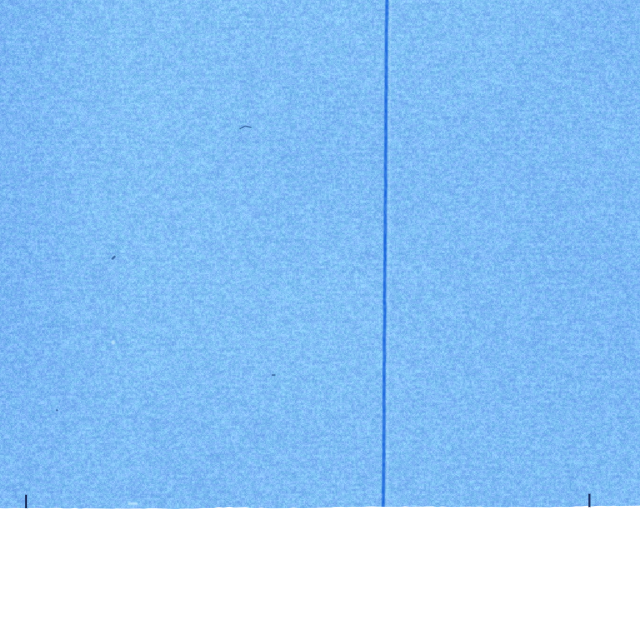
Give the GLSL for this texture, as a Shadertoy shader.

```glsl
// Draws a grainy pale blue woven sheet with one dark vertical line above a white margin.
const vec3 SHEET = vec3(0.503, 0.744, 0.962);
const vec3 SHEET_SHADE = vec3(0.455, 0.69, 0.95);
const vec3 LINE_BLUE = vec3(0.10, 0.40, 0.86);
const vec3 INK = vec3(0.07, 0.13, 0.32);
const vec3 FLECK_DARK = vec3(0.16, 0.34, 0.58);
const vec3 FLECK_LIGHT = vec3(0.76, 0.92, 1.0);
const vec3 GRAIN_TINT = vec3(1.0, 0.95, 0.55);
const float EDGE_Y = 0.2065;
const float LINE_BOTTOM_X = 0.5975;
const float LINE_TOP_X = 0.6042;
const float LINE_HALF_WIDTH = 0.0024;
const float TICK_HALF_WIDTH = 0.0016;
const float GRAIN_CELLS = 512.0;
const float WEAVE_ROWS = 105.0;

float hash(vec2 p) {
    vec3 q = fract(vec3(p.xyx) * 0.1031);
    q += dot(q, q.yzx + 33.33);
    return fract((q.x + q.y) * q.z);
}

float noise(vec2 p) {
    vec2 cell = floor(p), f = fract(p);
    f = f * f * (3.0 - 2.0 * f);
    return mix(mix(hash(cell), hash(cell + vec2(1, 0)), f.x),
               mix(hash(cell + vec2(0, 1)), hash(cell + vec2(1, 1)), f.x), f.y);
}

float segment(vec2 p, vec2 a, vec2 b) {
    vec2 d = b - a;
    return length(p - a - d * clamp(dot(p - a, d) / dot(d, d), 0.0, 1.0));
}

// Antialiased coverage of a signed distance.
float cover(float d, float pixel) {
    return 1.0 - smoothstep(-0.6 * pixel, 0.6 * pixel, d);
}

vec3 sheet(vec2 uv) {
    // Broad tone: duller at the left side and in the upper right
    float shade = 0.55 * smoothstep(0.2, 0.0, uv.x) + 0.25 * smoothstep(0.6, 1.0, uv.x);
    shade += 0.5 * (noise(uv * 4.0 + 7.0) - 0.5);
    vec3 color = mix(SHEET, SHEET_SHADE, shade);

    // Fine paper grain in two sizes
    float grain = 0.10 * (noise(uv * GRAIN_CELLS * 0.55) - 0.5);
    grain += 0.075 * (hash(floor(uv * GRAIN_CELLS)) - 0.5);

    // Broken horizontal threads
    float rows = sin(6.28318 * (uv.y * WEAVE_ROWS + 0.5 * noise(uv * 25.0)));
    grain += 0.013 * rows * noise(uv * vec2(45.0, 90.0));
    grain += 0.04 * (noise(uv * vec2(110.0, 300.0) + 31.0) - 0.5);
    color += grain * GRAIN_TINT;

    // Faint violet mottling
    float mottle = noise(uv * vec2(170.0, 260.0) + 90.0) - 0.5;
    return color + mottle * vec3(0.02, -0.04, 0.02);
}

void mainImage(out vec4 fragColor, in vec2 fragCoord) {
    vec2 uv = fragCoord / iResolution.xy;
    float pixel = 1.0 / iResolution.y;
    vec3 color = sheet(uv);

    // Dark line with a slight lean and uneven ink
    float lineX = mix(LINE_BOTTOM_X, LINE_TOP_X, uv.y);
    lineX += 0.0007 * (noise(vec2(uv.y * 45.0, 3.0)) - 0.5);
    float lineDist = abs(uv.x - lineX);
    float ink = 0.7 + 0.3 * noise(vec2(uv.y * 190.0, uv.x * 400.0));
    color = mix(color, LINE_BLUE, ink * cover(lineDist - LINE_HALF_WIDTH, 2.0 * pixel));
    color = mix(color, FLECK_LIGHT, 0.25 * cover(abs(uv.x - lineX - 0.006) - 0.0015, 2.0 * pixel));

    // Stray fibre and dark specks
    float fibre = min(segment(uv, vec2(0.375, 0.799), vec2(0.383, 0.803)),
                      segment(uv, vec2(0.383, 0.803), vec2(0.392, 0.801)));
    color = mix(color, FLECK_DARK, 0.8 * cover(fibre - 0.0008, 1.5 * pixel));
    float specks = segment(uv, vec2(0.176, 0.596), vec2(0.179, 0.599)) - 0.0016;
    specks = min(specks, segment(uv, vec2(0.426, 0.414), vec2(0.429, 0.414)) - 0.0013);
    specks = min(specks, length(uv - vec2(0.089, 0.359)) - 0.0014);
    color = mix(color, FLECK_DARK, 0.8 * cover(specks, 1.5 * pixel));

    // Pale specks
    float pale = min(length(uv - vec2(0.177, 0.465)) - 0.003,
                     segment(uv, vec2(0.202, 0.213), vec2(0.213, 0.213)) - 0.002);
    color = mix(color, FLECK_LIGHT, 0.75 * cover(pale, 2.0 * pixel));

    // Ragged lower edge and white margin
    float edge = EDGE_Y + 0.0022 * smoothstep(0.4, 0.75, uv.x);
    edge += 0.0025 * (noise(vec2(uv.x * 14.0, 5.0)) - 0.5);
    edge += 0.001 * (noise(vec2(uv.x * 120.0, 9.0)) - 0.5);
    color = mix(color, vec3(1.0), cover(uv.y - edge, pixel));

    // Short register ticks at the edge
    for (int i = 0; i < 2; i++) {
        float side = float(i);
        vec2 center = vec2(mix(0.0408, 0.921, side), mix(0.2165, 0.218, side));
        vec2 q = abs(uv - center) - vec2(TICK_HALF_WIDTH, 0.0105);
        color = mix(color, INK, 0.9 * cover(max(q.x, q.y), pixel));
    }

    fragColor = vec4(clamp(color, 0.0, 1.0), 1.0);
}
```
